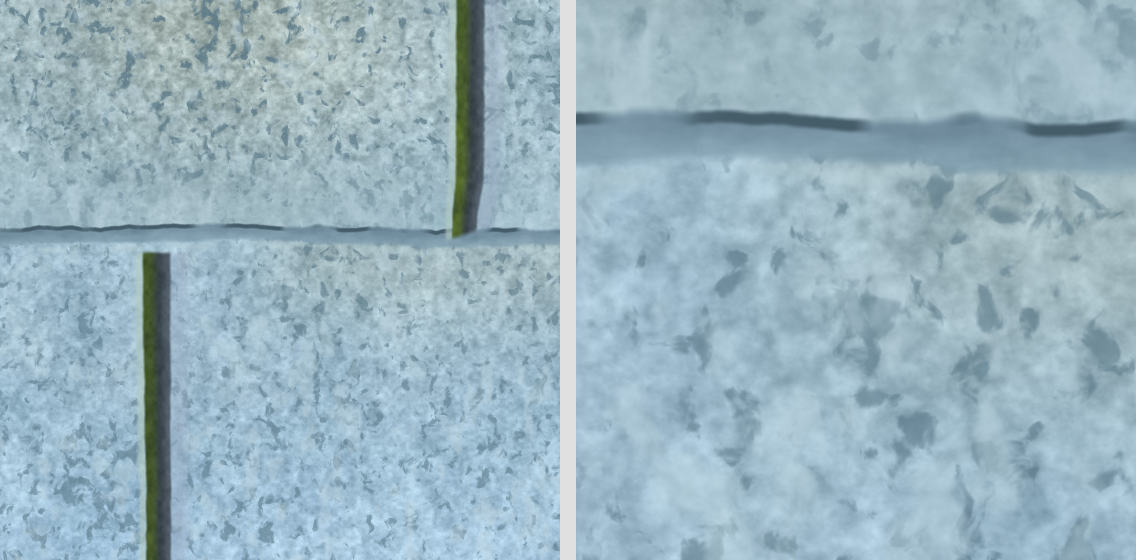
Left: the whole. Right: its middle third, enlarged.
Give the GLSL for this texture, as a WebGL 1 fragment shader.

```glsl
precision highp float;
uniform vec2 u_resolution;

float hash(vec2 p) {
  p = fract(p * vec2(0.1031, 0.1137));
  p += dot(p, p.yx + 33.33);
  return fract((p.x + p.y) * p.x * 17.3);
}

float noise(vec2 p) {
  vec2 i = floor(p), f = fract(p);
  f = f * f * (3.0 - 2.0 * f);
  return mix(mix(hash(i), hash(i + vec2(1.0, 0.0)), f.x),
             mix(hash(i + vec2(0.0, 1.0)), hash(i + 1.0), f.x), f.y);
}

float fbm(vec2 p) {
  float sum = 0.0, amp = 0.5;
  for (int i = 0; i < 4; i++) {
    sum += amp * noise(p);
    p = mat2(1.6, 1.2, -1.2, 1.6) * p + 7.3;
    amp *= 0.5;
  }
  return sum / 0.9375;
}

float band(float x, float a, float b, float soft) {
  return smoothstep(a - soft, a + soft, x) * (1.0 - smoothstep(b - soft, b + soft, x));
}

// Weathered stone: broad tint, mottling, pale scuffs and dark pits
vec3 stone(vec2 uv, float upper) {
  vec3 blue = mix(vec3(0.60, 0.72, 0.79), vec3(0.64, 0.77, 0.86), smoothstep(0.4, 0.0, uv.y));
  float warm = upper * exp(-dot((uv - vec2(0.4, 1.0)) * vec2(1.9, 2.7),
                                (uv - vec2(0.4, 1.0)) * vec2(1.9, 2.7)));
  float grey = exp(-pow((uv.y - 0.53) * 9.0, 2.0)) * smoothstep(0.35, 0.6, uv.x) * (1.0 - upper);
  vec3 col = mix(blue, vec3(0.66, 0.72, 0.70), clamp(warm + 0.5 * grey, 0.0, 1.0));
  col = mix(col, vec3(0.64, 0.75, 0.79), 0.4 * upper * (1.0 - warm));

  vec2 warp = 0.012 * vec2(noise(uv * 55.0), noise(uv * 55.0 + 40.0));
  float broad = fbm(uv * 7.0 + 3.0);
  float grain = fbm((uv + warp) * vec2(62.0, 54.0));
  float fine = fbm(uv * vec2(125.0, 150.0) + 11.0);
  float calm = upper * (1.0 - smoothstep(0.61, 0.76, uv.y));
  float rough = mix(0.85 + 0.35 * warm, 0.4, calm);
  col += (broad - 0.5) * vec3(0.16, 0.14, 0.12);
  col += rough * ((grain - 0.5) * 0.25 + (fine - 0.5) * 0.20);
  float pits = smoothstep(0.57, 0.76, fbm((uv + warp) * vec2(72.0, 62.0) + 29.0) + 0.18 * (0.5 - broad));
  col = mix(col, vec3(0.34, 0.46, 0.52), 0.68 * rough * pits);
  float scuffs = smoothstep(0.55, 0.75, fbm(uv * vec2(38.0, 24.0) + 61.0));
  return mix(col, vec3(0.75, 0.84, 0.88), 0.45 * scuffs);
}

// Open upright joint: mossy left flank, slate right flank, pale left lip
vec3 uprightJoint(vec3 col, vec2 uv, float left, float width, float span, float moss) {
  float wobble = 0.004 * (fbm(vec2(uv.y * 32.0, left * 50.0)) - 0.5);
  float x = (uv.x - left + wobble) / width;
  col = mix(col, vec3(0.70, 0.79, 0.77), 0.65 * span * band(x, -0.28, 0.02, 0.09));
  col = mix(col, vec3(0.61, 0.68, 0.77), 0.5 * span * band(x, 1.0, 1.6, 0.25));
  float patches = fbm(uv * vec2(50.0, 30.0));
  vec3 green = mix(vec3(0.20, 0.27, 0.16), vec3(0.36, 0.45, 0.17), patches * moss);
  vec3 slate = mix(vec3(0.22, 0.26, 0.29), vec3(0.32, 0.37, 0.42), smoothstep(0.55, 1.0, x));
  vec3 inner = mix(green, slate, smoothstep(0.22, 0.62, x + 0.2 * (patches - 0.5)));
  inner += 0.10 * (fbm(uv * vec2(130.0, 90.0)) - 0.5);
  return mix(col, inner, span * band(x, 0.0, 1.0, 0.07));
}

void main() {
  vec2 uv = gl_FragCoord.xy / u_resolution;
  float ragged = fbm(vec2(uv.x * 26.0, 4.0)) - 0.5;
  float bedY = 0.581 + 0.005 * sin(uv.x * 6.5 - 0.8);
  float y = uv.y - bedY;
  vec3 col = stone(uv, smoothstep(-0.01, 0.01, y));

  // Shallow filled bed joint with a broken shadow beneath the upper course
  float top = 0.013 + 0.011 * ragged;
  float bottom = -0.016 + 0.012 * (fbm(vec2(uv.x * 17.0, 9.0)) - 0.5);
  vec3 mortar = mix(vec3(0.52, 0.64, 0.70), vec3(0.42, 0.53, 0.60), smoothstep(-0.018, 0.012, y));
  mortar += 0.13 * (fbm(uv * vec2(32.0, 75.0)) - 0.5);
  col = mix(col, mortar, 0.9 * band(y, bottom, top, 0.004));
  float shadow = band(y, top - 0.006, top + 0.001, 0.002);
  col = mix(col, vec3(0.27, 0.36, 0.41), shadow * smoothstep(0.32, 0.62, fbm(vec2(uv.x * 19.0, 21.0))));
  col = mix(col, vec3(0.73, 0.82, 0.84), 0.5 * band(y, bottom - 0.016, bottom - 0.004, 0.005)
            * smoothstep(0.35, 0.65, noise(uv * vec2(22.0, 40.0))));

  // Staggered upright joints, the upper one bending left at its foot
  float foot = smoothstep(0.70, 0.58, uv.y);
  float upperSpan = smoothstep(0.576, 0.590, uv.y + 0.3 * (0.835 - uv.x));
  float lowerSpan = 1.0 - smoothstep(0.544, 0.553, uv.y + 0.006 * ragged);
  col = uprightJoint(col, uv, 0.815 - 0.008 * foot, 0.050 - 0.007 * foot, upperSpan, 1.2);
  col = uprightJoint(col, uv, 0.255 + 0.006 * smoothstep(0.5, 0.1, uv.y), 0.049 - 0.005 * smoothstep(0.5, 0.1, uv.y), lowerSpan, 0.7);

  gl_FragColor = vec4(clamp(col, 0.0, 1.0), 1.0);
}
```
